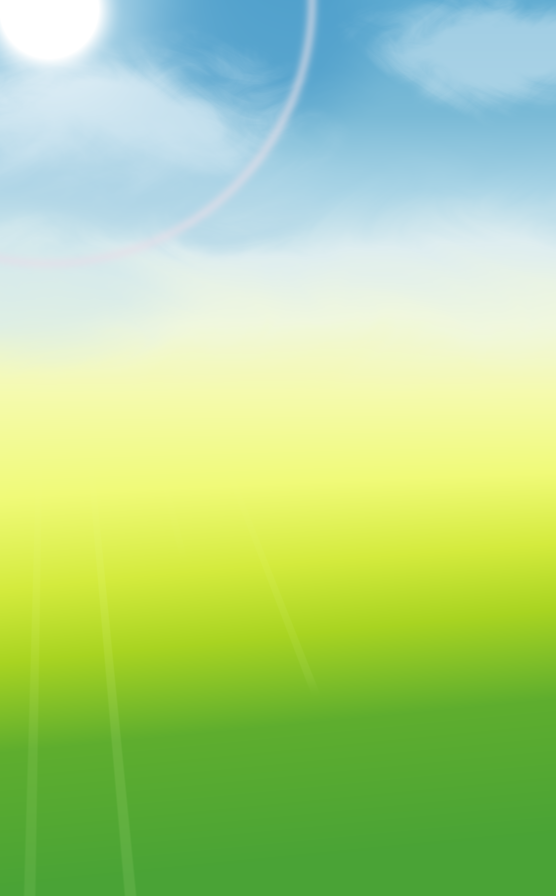
Reproduce this background procedurally as a Shadertoy shader.

```glsl
// Sunny sky with soft clouds and a lens halo, fading into a lime and green meadow blur.

#define ASPECT 0.622
#define SUN vec2(0.055, 0.010)
#define HALO_CENTRE vec2(0.055, 0.0)
#define HALO_RADIUS 0.294
#define HALO_WIDTH 0.0065
#define MEADOW_TILT 0.06
#define RAY_STRENGTH 0.10
#define RAY_WIDTH 0.008
#define CLOUD_LIGHT vec3(0.83, 0.91, 0.95)
#define CLOUD_SHADE vec3(0.68, 0.83, 0.90)
#define DEEP_BLUE vec3(0.29, 0.61, 0.79)

const int STOPS = 11;

// Vertical gradient: rgb colour and depth below the top edge
const vec4 gradientStops[STOPS] = vec4[STOPS](
    vec4(0.37, 0.67, 0.82, 0.00), vec4(0.48, 0.73, 0.84, 0.13),
    vec4(0.66, 0.83, 0.90, 0.21), vec4(0.87, 0.93, 0.94, 0.28),
    vec4(0.94, 0.97, 0.87, 0.36), vec4(0.96, 0.98, 0.68, 0.44),
    vec4(0.94, 0.98, 0.47, 0.54), vec4(0.83, 0.92, 0.24, 0.63),
    vec4(0.66, 0.83, 0.13, 0.71), vec4(0.37, 0.68, 0.18, 0.81),
    vec4(0.29, 0.64, 0.21, 0.96));

vec3 verticalGradient(float depth) {
    vec3 colour = gradientStops[0].rgb;
    for (int i = 1; i < STOPS; i++) {
        float blend = (depth - gradientStops[i - 1].a)
                    / (gradientStops[i].a - gradientStops[i - 1].a);
        colour = mix(colour, gradientStops[i].rgb, clamp(blend, 0.0, 1.0));
    }
    return colour;
}

// Layered, rotated and warped sines, roughly -1 to 1
float wisps(vec2 p) {
    float sum = 0.0, amplitude = 0.5;
    for (int i = 0; i < 6; i++) {
        p += 0.6 * sin(p.yx * 1.3 + float(i) * 1.7);
        sum += amplitude * sin(p.x) * cos(p.y);
        p = mat2(1.36, 1.18, -1.18, 1.36) * p + 2.3;
        amplitude *= 0.58;
    }
    return sum;
}

// Soft ellipse, 1 in the middle and 0 at its rim, ragged by noise
float softBlob(vec2 p, vec2 centre, vec2 radii, float ragged) {
    float reach = length((p - centre) / radii);
    return 1.0 - smoothstep(0.45, 1.15, reach + ragged);
}

// Faint light shafts fanning out from the sun over the meadow
float lightRays(vec2 p) {
    const vec4 slopes = vec4(-0.022, 0.092, 0.245, 0.390);
    const vec4 ends = vec4(1.10, 1.10, 0.63, 0.78);
    const vec4 weights = vec4(0.8, 1.0, 0.4, 0.7);
    vec2 fromSun = p - SUN;
    float slope = fromSun.x / max(fromSun.y, 0.01);
    float glow = 0.0;
    for (int i = 0; i < 4; i++) {
        float side = abs(slope - slopes[i]);
        float beam = 1.0 - smoothstep(0.6 * RAY_WIDTH, RAY_WIDTH, side);
        float fade = 1.0 - smoothstep(ends[i] - 0.03, ends[i], p.y);
        glow += weights[i] * beam * fade;
    }
    return glow * smoothstep(0.50, 0.68, p.y);
}

void mainImage(out vec4 fragColor, in vec2 fragCoord) {
    vec2 uv = fragCoord / iResolution.xy;
    vec2 p = vec2(uv.x * ASPECT, 1.0 - uv.y);
    float noise = wisps(p * vec2(14.0, 24.0));
    float fineNoise = wisps(p * vec2(32.0, 52.0) + 4.0);

    // Sky to meadow, tilted lower down and stirred at the hazy horizon
    float horizon = smoothstep(0.12, 0.25, p.y) * (1.0 - smoothstep(0.33, 0.48, p.y));
    float depth = p.y + MEADOW_TILT * (uv.x - 0.5) * smoothstep(0.4, 0.7, p.y);
    vec3 colour = verticalGradient(depth + 0.018 * noise * horizon);

    // Deep blue opening and the clouds on either side
    float opening = softBlob(p, vec2(0.29, 0.04), vec2(0.16, 0.12), 0.12 * noise);
    colour = mix(colour, DEEP_BLUE, 0.65 * opening);
    float bank = softBlob(p, vec2(0.10, 0.17), vec2(0.27, 0.12), 0.24 * noise + 0.1 * fineNoise);
    float puff = softBlob(p, vec2(0.56, 0.05), vec2(0.15, 0.07), 0.35 * noise + 0.15 * fineNoise);
    float shading = smoothstep(0.10, 0.24, p.y + 0.035 * noise + 0.02 * fineNoise);
    colour = mix(colour, mix(CLOUD_LIGHT, CLOUD_SHADE, shading), 0.85 * bank);
    colour = mix(colour, CLOUD_LIGHT, 0.55 * puff);
    float haze = softBlob(p, vec2(0.0, 0.31), vec2(0.22, 0.10), 0.15 * noise);
    colour = mix(colour, vec3(0.80, 0.90, 0.92), 0.5 * haze);

    // Sun core and glow
    float sunDistance = length(p - SUN);
    float sunLight = 0.65 * exp(-pow(sunDistance / 0.11, 2.0))
                   + 1.0 - smoothstep(0.025, 0.085, sunDistance);
    colour = mix(colour, vec3(1.0), clamp(sunLight, 0.0, 1.0));

    // Pale pink halo
    float haloOffset = (length(p - HALO_CENTRE) - HALO_RADIUS) / HALO_WIDTH;
    colour = mix(colour, vec3(0.90, 0.87, 0.91), 0.55 * exp(-haloOffset * haloOffset));

    colour = mix(colour, vec3(0.92, 1.0, 0.70), RAY_STRENGTH * lightRays(p));
    fragColor = vec4(colour, 1.0);
}
```
